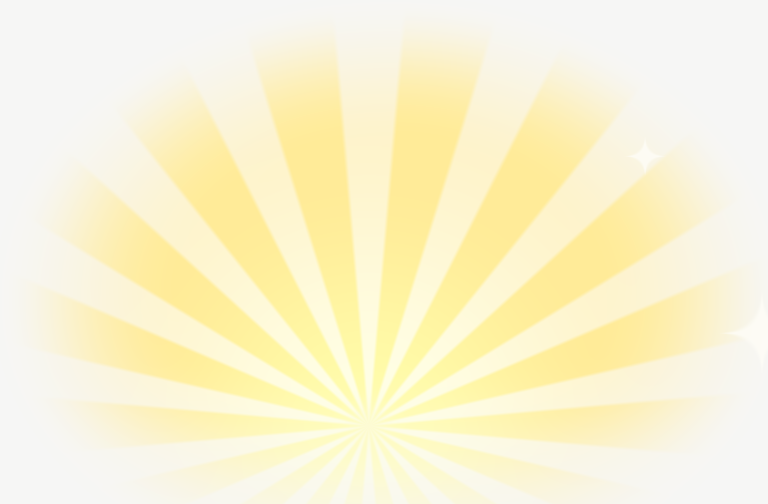
This background is drawn by a Shadertoy shader. Its source:

```glsl
// A pale sunburst: cream rays fan out from a low hub over a warm yellow glow.
// The rays are a repeated angle in a slightly stretched plane; an elliptical
// falloff melts them into the off-white ground, and two sparkles sit on top.

// Lengths are in canvas heights; x is measured from the canvas centre.
const vec2  HUB          = vec2(-0.030, 0.155);
const float RAY_COUNT    = 18.0;
const float RAY_HALF     = 0.22;   // half width of a cream ray, in periods
const float RAY_STRETCH  = 1.12;   // horizontal widening of the fan
const float RAY_SOFTNESS = 0.0035;
const vec2  GLOW_CENTER  = vec2(0.012, 0.405);
const vec2  GLOW_RADII   = vec2(0.750, 0.575);

const vec3 GROUND      = vec3(0.966, 0.965, 0.960);
const vec3 RAY_INNER   = vec3(1.000, 0.998, 0.900);
const vec3 RAY_OUTER   = vec3(0.995, 0.952, 0.790);
const vec3 GAP_INNER   = vec3(1.000, 0.985, 0.660);
const vec3 GAP_OUTER   = vec3(1.000, 0.922, 0.595);
const vec3 HUB_COLOR   = vec3(0.990, 0.985, 0.830);
const vec3 SPARK_COLOR = vec3(0.995, 0.990, 0.965);

const float TAU = 6.2831853;

// Coverage of the cream rays at an offset from the hub.
float rayMask(vec2 offset, float pixel) {
    vec2 q = vec2(offset.x / RAY_STRETCH, offset.y);
    float turn = atan(q.x, q.y) / TAU * RAY_COUNT;
    float fromAxis = abs(fract(turn + 0.5) - 0.5);
    float edge = (fromAxis - RAY_HALF) * TAU / RAY_COUNT * length(q);
    float soft = RAY_SOFTNESS * (0.6 + length(q)) + 0.5 * pixel;
    return 1.0 - smoothstep(-soft, soft, edge);
}

// Four-pointed star with concave sides.
float sparkle(vec2 p, float radius, float pixel) {
    vec2 root = sqrt(abs(p));
    float reach = root.x + root.y;
    float soft = 0.22 * radius + pixel;
    return 1.0 - smoothstep(-soft, soft, reach * reach - radius);
}

void mainImage(out vec4 fragColor, in vec2 fragCoord) {
    float pixel = 1.0 / iResolution.y;
    vec2 p = (fragCoord - vec2(0.5 * iResolution.x, 0.0)) * pixel;
    vec2 fromHub = p - HUB;
    float hubDist = length(fromHub);

    // Ray and gap colours, brightest near the hub
    vec3 ray = mix(RAY_INNER, RAY_OUTER, smoothstep(0.02, 0.65, hubDist));
    vec3 gap = mix(GAP_INNER, GAP_OUTER, smoothstep(0.05, 0.50, hubDist));

    // Elliptical falloff, also thinning toward the bottom edge
    float rim = length((p - GLOW_CENTER) / GLOW_RADII);
    float rayFade = 1.0 - smoothstep(0.50, 1.08, rim);
    float gapFade = 1.0 - smoothstep(0.55, 1.03, rim);
    rayFade *= mix(0.45, 1.0, smoothstep(-0.02, 0.28, p.y));
    gapFade *= mix(0.30, 1.0, smoothstep(-0.02, 0.30, p.y));

    // The gaps deepen the cream glow that lies under the whole fan
    vec3 color = mix(GROUND, ray, rayFade);
    vec3 gapColor = mix(color, gap, gapFade);
    color = mix(gapColor, color, rayMask(fromHub, pixel));

    // Soft bright hub
    color = mix(color, HUB_COLOR, 0.75 * exp(-pow(hubDist / 0.040, 2.0)));

    // Sparkles
    float sparks = max(sparkle(p - vec2(0.518, 0.690), 0.042, pixel),
                       sparkle(p - vec2(0.750, 0.339), 0.085, pixel));
    color = mix(color, SPARK_COLOR, 0.85 * sparks);

    fragColor = vec4(color, 1.0);
}
```
